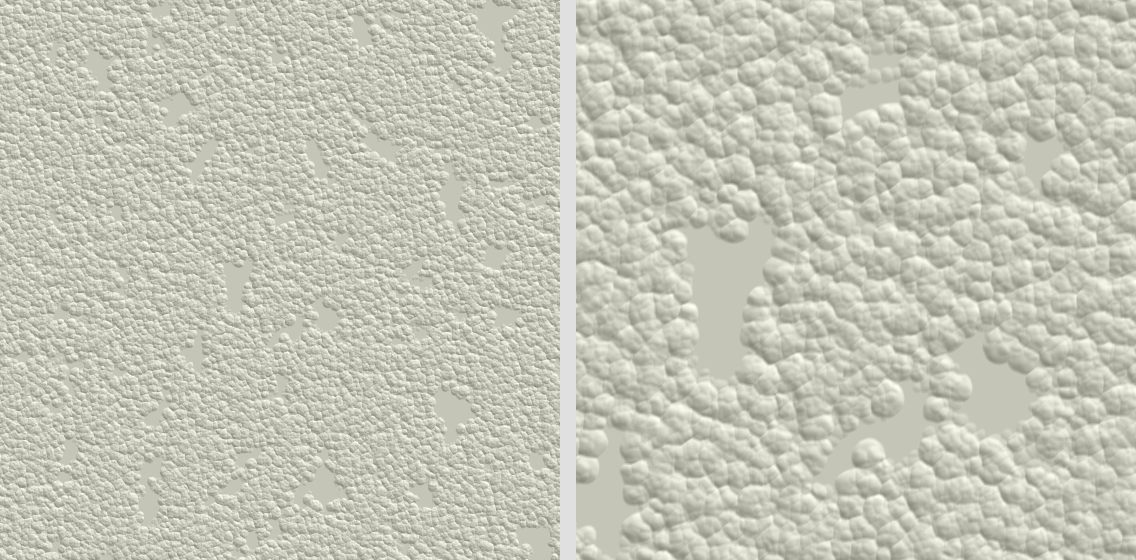
Left, the full canvas; right, a detail of the centre.
Give the GLSL for this texture, as a WebGL 2 fragment shader.

```glsl
#version 300 es
precision highp float;
// Pale grey-green stucco: crowded rounded bumps with small bare patches, lit from above.

uniform vec2 u_resolution;
out vec4 fragColor;

const vec3 PLASTER = vec3(0.769, 0.771, 0.716);
const vec2 LIGHT_DIR = vec2(0.45, 0.893);
const float CONTRAST = 0.19;
const float SOFTNESS = 0.0011;      // half width of the slope sample

const float BUMP_CELLS = 84.0;      // large bumps across the canvas
const float GRAIN_CELLS = 175.0;    // small bumps across the canvas
const float GRAIN_WEIGHT = 0.55;
const int CROWD = 2;                // domes per cell where densest
const float RADIUS_MIN = 0.4;       // in cells
const float RADIUS_MAX = 0.95;
const float STEEPNESS = 0.6;

const float PATCH_SCALE = 13.0;
const float PATCH_LEVEL = 0.31;     // higher leaves fewer bare patches
const float CROWD_DROP = 0.28;      // extra domes keep farther from patches
const float WARP_SCALE = 120.0;
const float WARP_AMOUNT = 0.0016;
const float ROUGH_SCALE = 230.0;
const float ROUGH_HEIGHT = 0.0007;

// Integer hash of a lattice cell, giving three values in 0..1
vec3 hash3(vec2 cell, float seed) {
    uvec3 v = uvec3(ivec3(vec3(cell, seed)) + 4096);
    v = v * 1664525u + 1013904223u;
    v.x += v.y * v.z; v.y += v.z * v.x; v.z += v.x * v.y;
    v ^= v >> 16u;
    v.x += v.y * v.z; v.y += v.z * v.x; v.z += v.x * v.y;
    return vec3(v >> 8u) / 16777216.0;
}

float cornerSlope(vec2 cell, vec2 offset, float seed) {
    float angle = 6.28319 * hash3(cell, seed).x;
    return dot(vec2(cos(angle), sin(angle)), offset);
}

float gradientNoise(vec2 p, float seed) {
    vec2 i = floor(p), f = p - i;
    vec2 w = f * f * f * (f * (f * 6.0 - 15.0) + 10.0);
    vec2 e = vec2(1.0, 0.0);
    float low = mix(cornerSlope(i, f, seed),
                    cornerSlope(i + e.xy, f - e.xy, seed), w.x);
    float high = mix(cornerSlope(i + e.yx, f - e.yx, seed),
                     cornerSlope(i + e.xx, f - e.xx, seed), w.x);
    return mix(low, high, w.y);
}

// Sparseness of the coat; the highest values are bare
float sparseness(vec2 p) {
    return gradientNoise(p * PATCH_SCALE, 1.0)
         + 0.5 * gradientNoise(p * PATCH_SCALE * 2.7, 2.0);
}

// Highest of the scattered domes around p, in canvas units
float domes(vec2 p, float cells, float seed) {
    vec2 q = p * cells, home = floor(q);
    float top = 0.0;
    for (int y = -1; y <= 1; y++) {
        for (int x = -1; x <= 1; x++) {
            for (int k = 0; k < CROWD; k++) {
                vec2 cell = home + vec2(x, y);
                vec3 rnd = hash3(cell, seed + 10.0 * float(k));
                vec2 center = cell + rnd.xy;
                vec2 d = q - center;
                float radius = mix(RADIUS_MIN, RADIUS_MAX, rnd.z);
                float dome = STEEPNESS * (radius - dot(d, d) / radius);
                float limit = PATCH_LEVEL - CROWD_DROP * float(k);
                if (dome > top && sparseness(center / cells) < limit) top = dome;
            }
        }
    }
    return top / cells;
}

// Bumps plus grain; fine roughness only where there is relief
float surfaceHeight(vec2 p) {
    vec2 warp = vec2(gradientNoise(p * WARP_SCALE, 3.0),
                     gradientNoise(p * WARP_SCALE, 4.0));
    vec2 q = p + WARP_AMOUNT * warp;
    float h = domes(q, BUMP_CELLS, 5.0);
    h += GRAIN_WEIGHT * domes(q, GRAIN_CELLS, 6.0);
    float relief = smoothstep(0.0, 0.003, h);
    return h + ROUGH_HEIGHT * relief * gradientNoise(p * ROUGH_SCALE, 7.0);
}

void main() {
    vec2 p = gl_FragCoord.xy / u_resolution.y;

    // Slope toward the light
    float reach = max(SOFTNESS, 0.5 / u_resolution.y);
    vec2 stepToLight = LIGHT_DIR * reach;
    float slope = (surfaceHeight(p - stepToLight)
                 - surfaceHeight(p + stepToLight)) / (2.0 * reach);

    // Soft limit on highlights and shadows
    float shade = CONTRAST * slope / sqrt(1.0 + 0.25 * slope * slope);
    fragColor = vec4(clamp(PLASTER + shade, 0.0, 1.0), 1.0);
}
```
